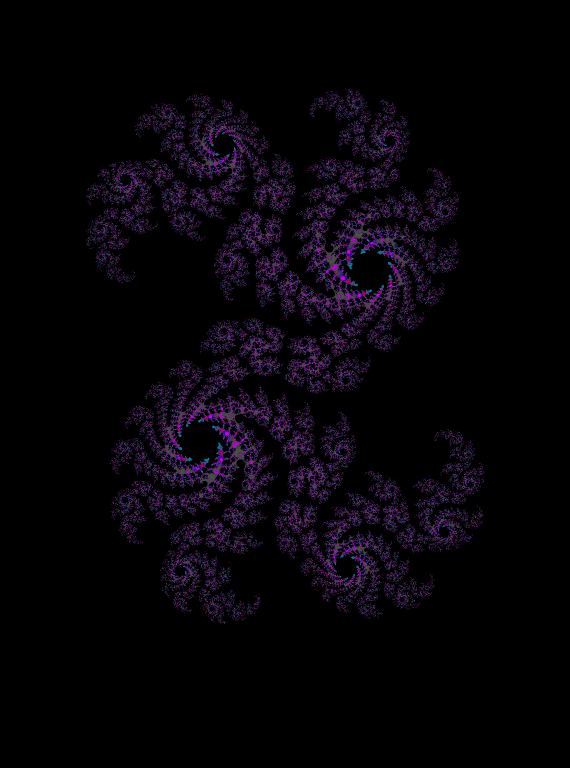
Reproduce this background procedurally as a Shadertoy shader.

```glsl
const int MAX_STEPS = 131;
const float FIRST_LIT_STEP = 76.0;
const int SAMPLES = 2;

const vec3 GREY = vec3(0.30, 0.33, 0.28);
const vec3 PURPLE = vec3(0.78, 0.02, 0.92);
const vec3 BLUE = vec3(0.20, 0.04, 0.82);
const vec3 CRIMSON = vec3(0.72, 0.02, 0.42);
const vec3 CYAN = vec3(0.00, 0.56, 0.70);

float hash(float n) {
    return fract(sin(n * 12.9898) * 43758.5453);
}

vec2 complexSquare(vec2 z) {
    return vec2(z.x * z.x - z.y * z.y, 2.0 * z.x * z.y);
}

// Steps until the orbit of z escapes, or maxSteps if it stays
int escapeSteps(vec2 z, vec2 c, int maxSteps) {
    for (int i = 0; i < maxSteps; i++) {
        if (dot(z, z) > 4.0) return i;
        z = complexSquare(z) + c;
    }
    return maxSteps;
}

// Colour bands from the outer arms to the rim of each spiral's eye
vec3 bandColor(float t) {
    vec3 color = mix(GREY, PURPLE, step(0.40, t));
    color = mix(color, BLUE, step(0.57, t));
    color = mix(color, CRIMSON, step(0.70, t));
    return mix(color, CYAN, step(0.86, t));
}

// Fast escapes and trapped points are dark; each step jitters its band
vec3 stepColor(int steps, float firstLit, int maxSteps) {
    float n = float(steps);
    if (n < firstLit || steps >= maxSteps) return vec3(0.0);
    float t = (n - firstLit) / (float(maxSteps) - firstLit);
    float jitter = (hash(n) - 0.35) * 0.9 * (1.0 - t);
    return bandColor(t + jitter) * mix(0.75, 1.0, hash(n + 7.0));
}

vec2 toPlane(vec2 position, vec2 canvas, vec2 center, float height) {
    return (position - center * canvas) / canvas.y * height;
}

void mainImage(out vec4 fragColor, in vec2 fragCoord) {
    vec2 seed = vec2(0.355, 0.095);
    vec2 center = vec2(0.5, 0.5365);
    float viewHeight = 3.2;

    // Average a small grid of samples inside the pixel
    vec3 color = vec3(0.0);
    for (int j = 0; j < SAMPLES; j++) {
        for (int i = 0; i < SAMPLES; i++) {
            vec2 offset = (vec2(i, j) + 0.5) / float(SAMPLES) - 0.5;
            vec2 z = toPlane(fragCoord + offset, iResolution.xy, center, viewHeight);
            color += stepColor(escapeSteps(z, seed, MAX_STEPS), FIRST_LIT_STEP, MAX_STEPS);
        }
    }
    fragColor = vec4(color / float(SAMPLES * SAMPLES), 1.0);
}
```
